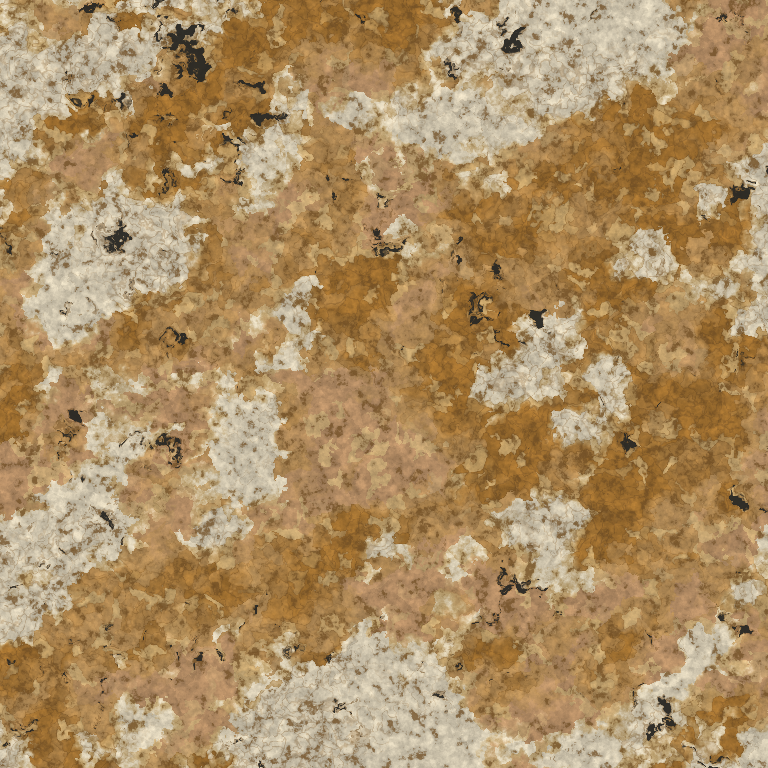
A WebGL 1 fragment shader for this texture:

```glsl
precision highp float;
// Polished golden granite: cream and tan mineral patches, stained grain
// borders and clustered black flecks. Smooth cellular noise shapes the
// patches; nearest-point cells break their outlines into small grains.

uniform vec2 u_resolution;

const vec3 CREAM = vec3(0.79, 0.75, 0.66);
const vec3 GOLD  = vec3(0.76, 0.65, 0.45);
const vec3 TAN   = vec3(0.68, 0.53, 0.33);
const vec3 ROSE  = vec3(0.68, 0.53, 0.38);
const vec3 AMBER = vec3(0.60, 0.42, 0.18);
const vec3 BROWN = vec3(0.46, 0.32, 0.15);
const vec3 BLACK = vec3(0.15, 0.15, 0.14);

const float PATCH_SCALE   = 6.5;
const float STAIN_SCALE   = 9.0;
const float GRAIN_SCALE   = 62.0;
const float FLECK_SCALE   = 44.0;
const float CLUSTER_SCALE = 9.0;
const float TEXTURE_SCALE = 95.0;
const float WARP_SCALE    = 32.0;
const float WARP_AMOUNT   = 0.05;
const float CREAM_LEVEL   = 0.50;
const float FLECK_LEVEL   = 1.15;
const float VEIN_ANGLE    = 0.45;
const float TEXTURE_DEPTH = 0.50;

vec2 hash2(vec2 p) {
  vec3 q = fract(p.xyx * vec3(0.1031, 0.1030, 0.0973));
  q += dot(q, q.yzx + 33.33);
  return fract((q.xx + q.yz) * q.zy);
}

// Cell values blended by distance to their scattered points.
float softCells(vec2 p) {
  vec2 cell = floor(p);
  float total = 0.0;
  float weights = 0.0;
  for (int j = -1; j <= 1; j++) {
    for (int i = -1; i <= 1; i++) {
      vec2 id = cell + vec2(float(i), float(j));
      vec2 rnd = hash2(id);
      vec2 d = id + rnd - p;
      float w = exp(-5.0 * dot(d, d));
      total += w * hash2(id + 71.0).x;
      weights += w;
    }
  }
  return total / weights;
}

// Four octaves, mean about one half.
float layers(vec2 p) {
  float total = 0.0;
  float amp = 1.0;
  float sum = 0.0;
  for (int i = 0; i < 4; i++) {
    total += amp * softCells(p);
    sum += amp;
    amp *= 0.6;
    p = mat2(0.8, 0.6, -0.6, 0.8) * p * 2.05 + 19.3;
  }
  return total / sum;
}

// Nearest point in xy, gap to the second nearest in z.
vec3 grains(vec2 p) {
  vec2 cell = floor(p);
  vec2 seed = p;
  float near = 8.0;
  float second = 8.0;
  for (int j = -1; j <= 1; j++) {
    for (int i = -1; i <= 1; i++) {
      vec2 id = cell + vec2(float(i), float(j));
      vec2 point = id + hash2(id + 5.0);
      float d = distance(point, p);
      if (d < near) { second = near; near = d; seed = point; }
      else { second = min(second, d); }
    }
  }
  return vec3(seed, second - near);
}

void main() {
  vec2 uv = gl_FragCoord.xy / u_resolution.y;
  vec2 warp = vec2(layers(uv * WARP_SCALE), layers(uv * WARP_SCALE + 47.0)) - 0.5;
  vec2 p = uv + WARP_AMOUNT * warp;

  // Grains carry the patch outline in small steps.
  vec3 grain = grains(p * GRAIN_SCALE);
  vec2 grainRnd = hash2(floor(grain.xy * 16.0));
  vec2 stepped = mix(p, grain.xy / GRAIN_SCALE, 0.6);

  // Patches lean along the vein direction.
  float c = cos(VEIN_ANGLE);
  float s = sin(VEIN_ANGLE);
  vec2 vein = mat2(c, -s, s, c) * stepped * vec2(0.8, 1.15);
  float depth = layers(vein * PATCH_SCALE + 3.7) - CREAM_LEVEL;
  depth += 0.05 * (grainRnd.x - 0.5);
  float stain = layers(vein * STAIN_SCALE + 61.0);
  float fine = layers(uv * TEXTURE_SCALE + 29.0) - 0.5;

  // Warm ground with scattered pale grains.
  vec3 ground = mix(AMBER, TAN, smoothstep(0.34, 0.52, stain));
  ground = mix(ground, ROSE, smoothstep(0.52, 0.64, stain));
  ground = mix(ground, GOLD, 0.75 * smoothstep(0.76, 0.92, grainRnd.y));

  // Pale patches with golden rims.
  vec3 pale = mix(GOLD, CREAM, smoothstep(0.0, 0.07, depth + 0.15 * fine));
  vec3 color = mix(ground, pale, smoothstep(-0.025, 0.025, depth));

  // Stained borders between grains.
  float border = 1.0 - smoothstep(0.0, 0.24, grain.z);
  float borderStrength = mix(0.5, 0.3, smoothstep(-0.03, 0.06, depth));
  color = mix(color, BROWN, border * borderStrength * smoothstep(0.62, 0.36, stain));

  // Grain brightness and rough mineral texture.
  color *= 1.0 + TEXTURE_DEPTH * fine + 0.10 * (grainRnd.x - 0.5);
  color = mix(color, BROWN, 0.7 * smoothstep(0.12, 0.28, -fine));

  // Black flecks gathered in loose clusters.
  float cluster = layers(vein * CLUSTER_SCALE + 113.0);
  float fleck = layers(p * FLECK_SCALE + 83.0) + 0.7 * cluster;
  color = mix(color, BROWN, 0.45 * smoothstep(-0.06, 0.0, fleck - FLECK_LEVEL));
  color = mix(color, BLACK, 0.92 * smoothstep(0.0, 0.06, fleck - FLECK_LEVEL));

  gl_FragColor = vec4(clamp(color, 0.0, 1.0), 1.0);
}
```
